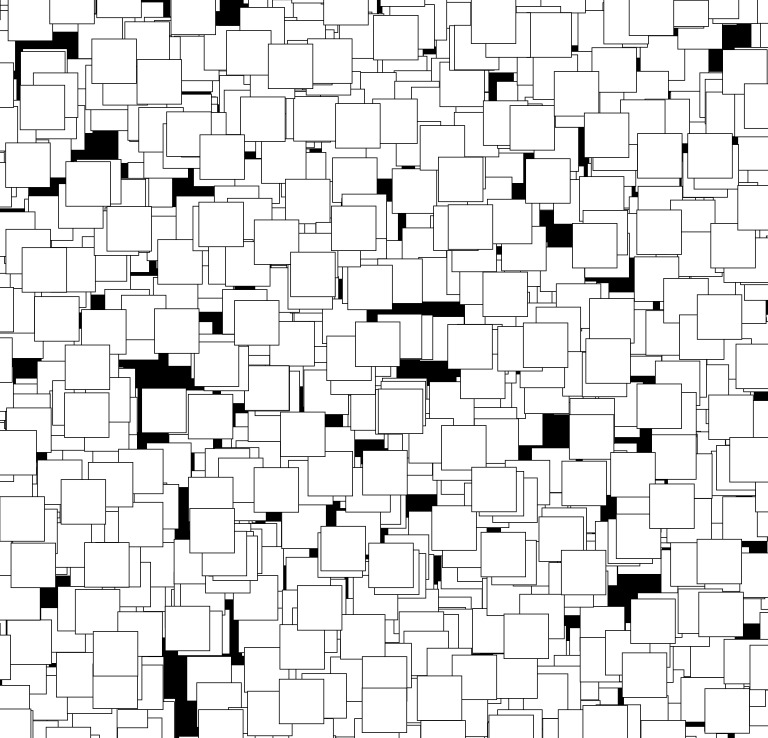
Give the GLSL for this pattern, as a Shadertoy shader.

```glsl
// Lengths are fractions of the canvas width.
const float SIDE = 0.058;          // square, measured between outline centres
const float OUTLINE = 0.001;       // outline thickness
const float CELL = 3.0 * SIDE;     // each layer drops one square per cell
const int LAYERS = 27;             // more layers leave fewer gaps
const vec3 PAPER = vec3(1.0);
const vec3 INK = vec3(0.0);

// Integer hash: three uniform values in 0..1.
vec3 hash3(ivec3 seed) {
    uvec3 v = uvec3(seed) * 1664525u + 1013904223u;
    v.x += v.y * v.z; v.y += v.z * v.x; v.z += v.x * v.y;
    v ^= v >> 16u;
    v.x += v.y * v.z; v.y += v.z * v.x; v.z += v.x * v.y;
    return vec3(v >> 8u) / 16777216.0;
}

// Exact share of a pixel at offset d that lies inside a centred square.
float squareCoverage(vec2 d, float halfSide, float pixel) {
    vec2 low = max(d - 0.5 * pixel, vec2(-halfSide));
    vec2 high = min(d + 0.5 * pixel, vec2(halfSide));
    vec2 overlap = clamp((high - low) / pixel, 0.0, 1.0);
    return overlap.x * overlap.y;
}

void mainImage(out vec4 fragColor, in vec2 fragCoord) {
    float pixel = 1.0 / iResolution.x;
    vec2 p = fragCoord * pixel;
    float inner = 0.5 * (SIDE - OUTLINE);
    float outer = 0.5 * (SIDE + OUTLINE);
    float reach = outer + pixel;

    float paper = 0.0;     // share of the pixel showing paper
    float open = 1.0;      // share not yet covered

    // Composite the layers from front to back.
    for (int layer = 0; layer < LAYERS && open > 0.002; layer++) {
        vec2 shift = hash3(ivec3(layer, 71, 19)).xy * CELL;
        vec2 q = p + shift;
        ivec2 base = ivec2(floor((q - reach) / CELL));

        // Fixed cell order keeps overlaps consistent across pixels.
        for (int k = 0; k < 4; k++) {
            ivec2 cell = base + ivec2(k & 1, k >> 1);
            vec2 centre = (vec2(cell) + hash3(ivec3(cell, layer + 101)).xy) * CELL;
            vec2 d = q - centre;
            paper += open * squareCoverage(d, inner, pixel);
            open *= 1.0 - squareCoverage(d, outer, pixel);
        }
    }

    fragColor = vec4(mix(INK, PAPER, paper), 1.0);
}
```
